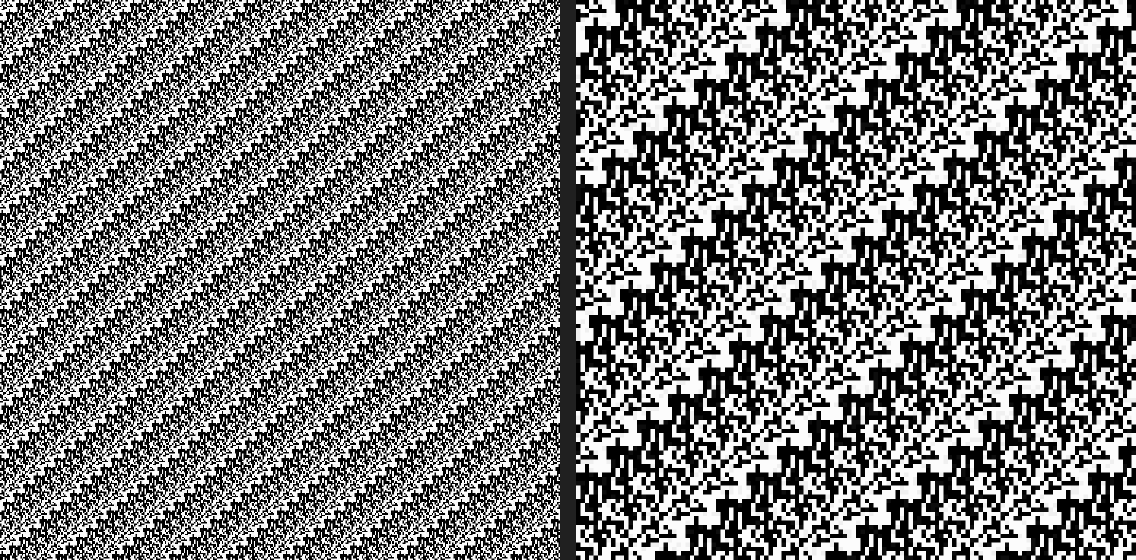
Left: the whole. Right: its middle third, enlarged.
Write a three.js fragment shader that draws this pattern.

```glsl
// Fine black and white weave: stepped bands of small slit spades and white
// posts, parted by dotted ground. A 39 by 6 cell tile shifts sideways at each
// tier, so motifs climb to the right; shapes are cell tests, dots are hashed.

#define GRID 384.0
#define TILE vec2(39.0, 6.0)
#define TIER_SHIFT 7.0
#define ORIGIN vec2(177.0, 215.0)
#define DOT_JITTER 0.36
#define WEAR_SHARE 0.16
#define SMOOTHING 0.15
#define WHITE 0.99
#define WORN_WHITE 0.94
#define BLACK 0.0
#define WORN_BLACK 0.05

varying vec2 vUv;

float hash(vec2 p) {
  vec3 q = fract(vec3(p.xyx) * 0.1031);
  q += dot(q, q.yzx + 33.33);
  return fract((q.x + q.y) * q.z);
}

// True when a cell lies in the inclusive block lo..hi.
bool inBlock(vec2 p, vec2 lo, vec2 hi) {
  return all(greaterThan(p, lo - 0.5)) && all(lessThan(p, hi + 0.5));
}

// White post with a cap to the right and a wide foot.
bool inPost(vec2 p) {
  return inBlock(p, vec2(-6.0, 0.0), vec2(-5.0, 5.0))
      || inBlock(p, vec2(-5.0, 5.0), vec2(-3.0, 6.0))
      || inBlock(p, vec2(-8.0, -1.0), vec2(-4.0, 0.0));
}

// White slits that split the spade.
bool inSlit(vec2 p) {
  return inBlock(p, vec2(-1.0, 0.0), vec2(-1.0, 2.0))
      || inBlock(p, vec2(1.0, -2.0), vec2(1.0, 1.0))
      || inBlock(p, vec2(-2.0, -2.0), vec2(-2.0, -1.0));
}

// Black spade, tapering downward.
bool inSpade(vec2 p) {
  float halfWidth = min(3.5, p.y + 5.0);
  return abs(p.x) < halfWidth && abs(p.y + 0.5) < 4.0;
}

// Tone of one grid cell.
float cellTone(vec2 cell) {
  // Fold into the sheared tile.
  vec2 c = cell - ORIGIN;
  float tier = floor(c.y / TILE.y);
  vec2 t = vec2(mod(c.x - tier * TIER_SHIFT, TILE.x), c.y - tier * TILE.y);

  // Dotted ground: upright dashes with hashed flips.
  float checker = mod(t.x + floor(t.y * 0.5), 2.0);
  bool lit = (checker > 0.5) != (hash(t + 17.0) < DOT_JITTER);

  // Motifs reaching in from this tier and its neighbours.
  bool white = false;
  bool black = false;
  for (int j = -1; j <= 1; j++) {
    vec2 q = t - float(j) * vec2(TIER_SHIFT, TILE.y);
    q.x = mod(q.x + 19.0, TILE.x) - 19.0;
    white = white || inPost(q) || inSlit(q);
    black = black || inSpade(q);
  }
  lit = white || (lit && !black);

  // Faint wear differs from repeat to repeat.
  bool worn = hash(cell + 3.0) < WEAR_SHARE;
  return lit ? (worn ? WORN_WHITE : WHITE) : (worn ? WORN_BLACK : BLACK);
}

void main() {
  // Average a narrow footprint: smooth yet crisp cell edges.
  vec2 reach = fwidth(vUv) * SMOOTHING;
  float tone = 0.0;
  for (int y = 0; y < 2; y++) {
    for (int x = 0; x < 2; x++) {
      vec2 corner = vec2(float(x), float(y)) * 2.0 - 1.0;
      tone += cellTone(floor((vUv + corner * reach) * GRID));
    }
  }
  gl_FragColor = vec4(vec3(tone / 4.0), 1.0);
}
```
